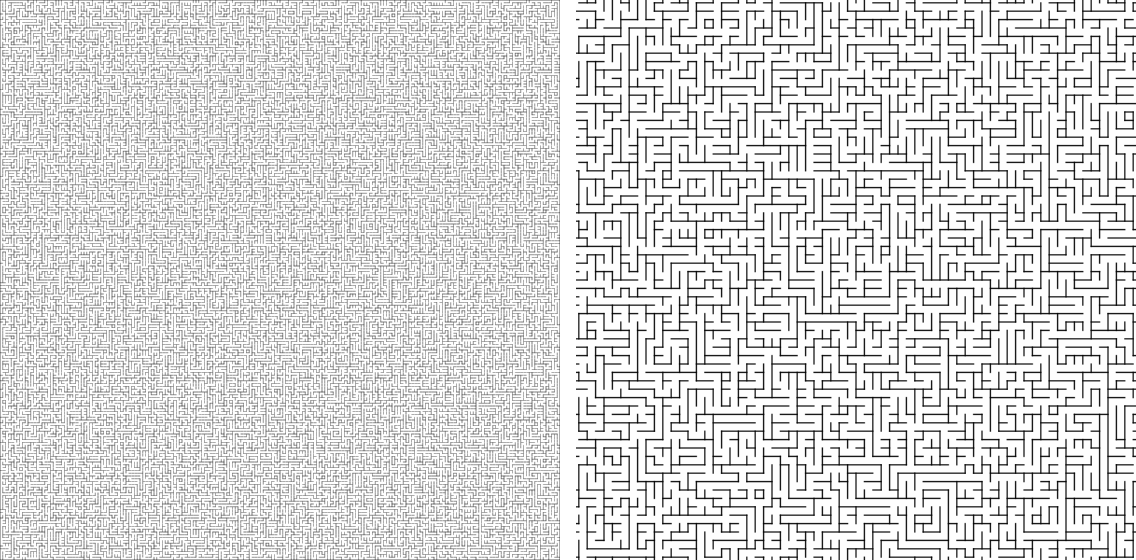
Left: the whole. Right: its middle third, enlarged.
This pattern is drawn by a three.js fragment shader. Its source:

```glsl
// Dense square maze of thin black walls on white, with a border.
varying vec2 vUv;

const float CELLS = 200.0;       // cells across the canvas
const float WALL_WIDTH = 0.143;  // in cells
const float FILTER_PIXELS = 1.25;
const vec3 PAPER = vec3(0.995);
const vec3 INK = vec3(0.0);

float hash(vec2 p, float seed) {
  vec3 q = fract(vec3(p.xyx + seed * 17.3) * vec3(0.1031, 0.1030, 0.0973));
  q += dot(q, q.yzx + 33.33);
  return fract((q.x + q.y) * q.z);
}

float cornerSlope(vec2 corner, vec2 offset) {
  float angle = 6.28318 * hash(corner, 5.0);
  return dot(vec2(cos(angle), sin(angle)), offset);
}

float gradientNoise(vec2 p) {
  vec2 i = floor(p);
  vec2 f = p - i;
  vec2 u = f * f * f * (f * (f * 6.0 - 15.0) + 10.0);
  vec2 e = vec2(1.0, 0.0);
  float low = mix(cornerSlope(i, f), cornerSlope(i + e, f - e), u.x);
  float high = mix(cornerSlope(i + e.yx, f - e.yx), cornerSlope(i + 1.0, f - 1.0), u.x);
  return mix(low, high, u.y);
}

// Every row and column has one fixed growing direction.
float lineDirection(float line, float seed) {
  return hash(vec2(line, 7.0 * seed), seed) < 0.5 ? -1.0 : 1.0;
}

// Each post grows one wall along its row or its column, so that no wall
// is grown twice and no more than three walls meet.
vec2 wallDirection(vec2 post) {
  float lean = gradientNoise(post * 0.43 + 3.7) + 0.9 * (hash(post, 1.0) - 0.5);
  return lean > 0.0 ? vec2(lineDirection(post.y, 2.0), 0.0)
                    : vec2(0.0, lineDirection(post.x, 3.0));
}

// Share of the filter interval around x covered by [low, high].
float spanCoverage(float x, float low, float high, float size) {
  float overlap = min(x + 0.5 * size, high) - max(x - 0.5 * size, low);
  return max(overlap, 0.0) / size;
}

float wallCoverage(vec2 p, vec2 a, vec2 b, vec2 size) {
  vec2 low = min(a, b) - 0.5 * WALL_WIDTH;
  vec2 high = max(a, b) + 0.5 * WALL_WIDTH;
  return spanCoverage(p.x, low.x, high.x, size.x) * spanCoverage(p.y, low.y, high.y, size.y);
}

// Keeps the strongest horizontal (x) and vertical (y) coverage.
vec2 mazeCoverage(vec2 p, vec2 size) {
  vec2 nearest = floor(p + 0.5);
  vec2 cover = vec2(0.0);
  for (int y = -1; y <= 1; y++) {
    for (int x = -1; x <= 1; x++) {
      vec2 post = nearest + vec2(float(x), float(y));
      vec2 room = min(post, CELLS - post);
      if (min(room.x, room.y) < 0.5) continue;
      vec2 dir = wallDirection(post);
      cover = max(cover, abs(dir) * wallCoverage(p, post, post + dir, size));
    }
  }
  return cover;
}

// Border walls lie just inside the canvas edge.
vec2 borderCoverage(vec2 p, vec2 size) {
  vec2 edge = min(p, CELLS - p);
  return vec2(spanCoverage(edge.y, 0.0, WALL_WIDTH, size.y),
              spanCoverage(edge.x, 0.0, WALL_WIDTH, size.x));
}

void main() {
  vec2 p = vUv * CELLS;
  vec2 size = max(fwidth(p) * FILTER_PIXELS, vec2(0.001));
  vec2 cover = max(mazeCoverage(p, size), borderCoverage(p, size));
  float ink = 1.0 - (1.0 - cover.x) * (1.0 - cover.y);
  gl_FragColor = vec4(mix(PAPER, INK, ink), 1.0);
}
```
